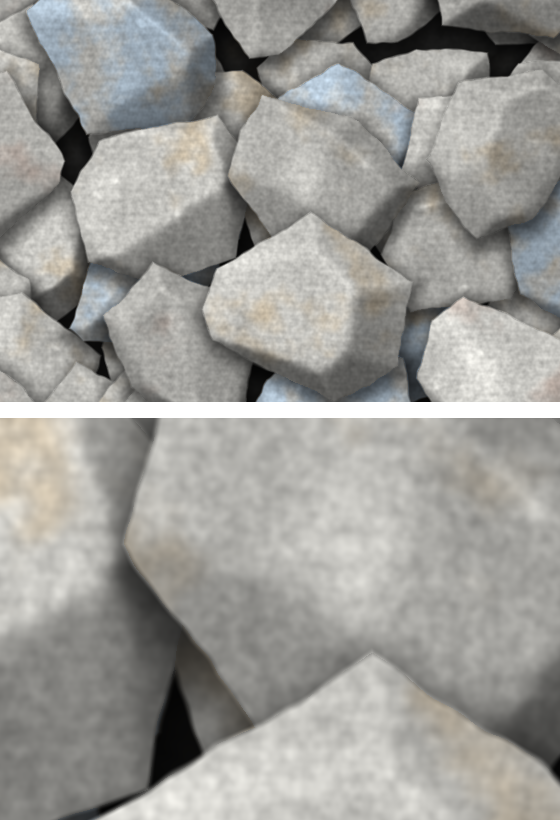
Top, the full canvas; bottom, a detail of the centre.
Reproduce this texture procedurally as a WebGL 1 fragment shader.

```glsl
precision highp float;
// A heap of broken grey stones seen from above under soft daylight.
// Each stone is a random convex polygon with soft-min blended facets; jittered
// grids of stones are painted in layers, each stone shading those beneath it.

uniform vec2 u_resolution;

#define STONE_SIZE 0.30
#define LAYER_GROWTH 0.07
#define UPPER_FILL 0.62
#define FACET_SHARPNESS 110.0
#define EDGE_SOFTNESS 0.004
#define SHADOW_WIDTH 0.05
#define SHADOW_DEPTH 0.42
#define ROUGHNESS 0.014
#define GRAIN 0.17
#define MOTTLE 0.26
#define GAP_LIGHT 0.12

const float SIDES = 7.0;
const vec3 LIGHT_DIR = vec3(-0.27, 0.50, 0.82);
const vec3 STONE_TINT = vec3(1.0, 0.995, 0.97);
const vec3 OCHRE_TINT = vec3(1.0, 0.92, 0.79);
const vec3 ROSE_TINT = vec3(0.96, 0.88, 0.83);
const vec3 SLATE_TINT = vec3(0.84, 0.92, 0.99);

vec2 hash2(vec2 p) {
  p = vec2(dot(p, vec2(127.1, 311.7)), dot(p, vec2(269.5, 183.3)));
  return fract(sin(p) * 43758.5);
}

float cornerSlope(vec2 cell, vec2 offset) {
  return dot(hash2(cell) * 2.0 - 1.0, offset);
}

// Gradient noise, roughly -0.7 to 0.7
float noise(vec2 p) {
  vec2 i = floor(p), f = p - i;
  vec2 u = f * f * f * (f * (f * 6.0 - 15.0) + 10.0);
  vec2 e = vec2(1.0, 0.0);
  return mix(mix(cornerSlope(i, f), cornerSlope(i + e.xy, f - e.xy), u.x),
             mix(cornerSlope(i + e.yx, f - e.yx), cornerSlope(i + e.xx, f - e.xx), u.x), u.y);
}

float fbm(vec2 p) {
  float sum = 0.0, amp = 0.6;
  for (int i = 0; i < 4; i++) {
    sum += amp * noise(p);
    p = mat2(1.6, 1.2, -1.2, 1.6) * p + 5.3;
    amp *= 0.55;
  }
  return sum;
}

vec2 noise2(vec2 p) {
  return vec2(noise(p), noise(p + 17.3));
}

// Paints one stone over the light value and seed gathered so far
void addStone(vec2 q, vec2 id, float radius, inout float light, inout vec2 seed) {
  vec2 traits = hash2(id + 3.7);
  float outline = -1.0, shadow = -1.0;

  // Tilted top facet starts the blend
  vec2 tilt = (hash2(id + 8.1) - 0.5) * 0.9;
  float top = radius * mix(0.32, 0.55, traits.x) - dot(tilt, q);
  float weight = exp(-FACET_SHARPNESS * clamp(top, -0.2, 0.5));
  float total = weight, squares = weight * weight;
  vec2 lean = tilt * weight;

  for (float k = 0.0; k < SIDES; k++) {
    vec2 h = hash2(id + k * 1.37 + 20.0);
    float angle = (k + 0.75 * h.x + traits.y) * 6.2832 / SIDES;
    vec2 dir = vec2(cos(angle), sin(angle));
    float reach = radius * mix(0.82, 1.08, h.y)
                * (1.0 + 0.17 * cos(2.0 * angle - 6.2832 * traits.x));
    float side = dot(dir, q) - reach;
    outline = max(outline, side);
    shadow = max(shadow, side + dot(dir, vec2(-0.006, 0.018)));

    float slope = mix(0.35, 2.3, fract(h.x * 7.3 + h.y * 5.1));
    weight = exp(-FACET_SHARPNESS * clamp(-slope * side, -0.2, 0.5));
    total += weight;
    squares += weight * weight;
    lean += dir * slope * weight;
  }

  // Overcast facet light, pale worn ridges
  vec3 normal = normalize(vec3(lean / total, 1.0));
  float ridge = 1.0 - squares / (total * total);
  float lit = 0.32 + 0.48 * max(dot(normal, LIGHT_DIR), 0.0) + 0.07 * ridge;
  lit *= mix(0.90, 1.09, traits.y);

  light *= mix(SHADOW_DEPTH, 1.0, smoothstep(-0.02, SHADOW_WIDTH, shadow));
  light = mix(light, lit, smoothstep(EDGE_SOFTNESS, -EDGE_SOFTNESS, outline));
  if (outline < 0.0) seed = hash2(id + 51.0);
}

// Mineral tint and surface texture of the visible stone
vec3 stoneColour(vec2 p, vec2 seed) {
  vec2 u = p + seed * 37.0;
  float mottle = fbm(u * 8.0);
  float grain = noise(u * 65.0) + 0.6 * noise(u * 120.0);
  float turn = seed.x * 6.2832;
  vec2 bed = mat2(cos(turn), sin(turn), -sin(turn), cos(turn)) * u;
  float strata = noise(bed * vec2(5.0, 34.0));
  float patches = fbm(u * 5.0 + 9.0);

  vec3 tint = STONE_TINT;
  vec3 stain = seed.x > 0.75 ? ROSE_TINT : OCHRE_TINT;
  tint = mix(tint, stain, 0.85 * smoothstep(0.02, 0.35, patches));
  float slate = step(0.82, seed.y) * smoothstep(-0.25, 0.15, mottle);
  tint = mix(tint, SLATE_TINT, slate);
  float flecks = smoothstep(0.34, 0.6, noise(u * 26.0) + 0.4 * mottle);
  float tone = 1.0 + MOTTLE * mottle + GRAIN * grain + 0.10 * strata * seed.y;
  return tint * (tone + 0.15 * flecks);
}

void main() {
  vec2 p = gl_FragCoord.xy / u_resolution.y;
  vec2 rough = p + ROUGHNESS * (noise2(p * 9.0) + 0.4 * noise2(p * 32.0));
  float light = GAP_LIGHT;
  vec2 seed = vec2(0.5);

  // Small stones below, larger and sparser ones on top
  for (float layer = 0.0; layer < 3.0; layer++) {
    float size = STONE_SIZE + LAYER_GROWTH * layer;
    vec2 grid = rough / size + layer * vec2(0.37, 0.61);
    for (float j = 1.0; j > -1.5; j--) {
      for (float i = -1.0; i < 1.5; i++) {
        vec2 cell = floor(grid) + vec2(i, j);
        vec2 id = cell + layer * 31.0;
        vec2 centre = cell + 0.5 + (hash2(id) - 0.5) * 0.55;
        vec2 chance = hash2(id + 77.0);
        float radius = size * (layer < 0.5 ? 0.58 : mix(0.42, 0.54, chance.y));
        if (layer < 0.5 || chance.x < UPPER_FILL)
          addStone((grid - centre) * size, id, radius, light, seed);
      }
    }
  }
  gl_FragColor = vec4(clamp(light * stoneColour(p, seed), 0.0, 1.0), 1.0);
}
```
